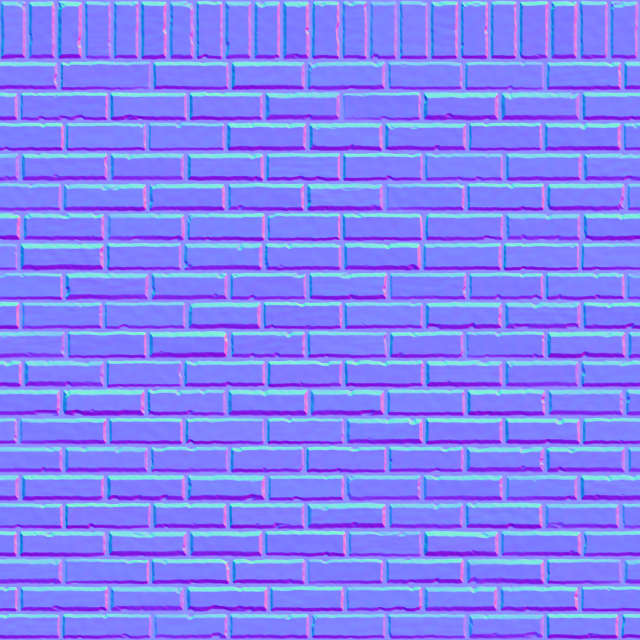
A WebGL 1 fragment shader for this texture map:

```glsl
precision highp float;
// Tangent-space normal map of a worn brick wall with a soldier course on top.

uniform vec2 u_resolution;

const float COURSES = 20.0;          // running courses below the soldier course
const float STRETCHERS = 8.0;        // bricks across a running course
const float SOLDIERS = 22.0;         // upright bricks across the top
const float SOLDIER_HEIGHT = 0.0945;
const float TAPER = 0.063;           // courses get lower towards the ground
const float HALF_JOINT = 0.0019;
const float CORNER = 0.0050;
const vec2 BEVEL_WIDTH = vec2(0.0052, 0.0092);  // narrowest, widest
const vec2 BEVEL_SLOPE = vec2(0.65, 1.25);      // shallowest, steepest
const float END_SHARPNESS = 1.35;    // bevels are narrower at the brick ends
const float END_STRENGTH = 0.62;
const float JOINT_JITTER = 0.07;
const float FACE_TILT = 0.04;
const float GRAIN = 0.0005;
const float SAMPLE_STEP = 0.0010;
const float MORTAR_LIGHT = 0.06;
const float PI = 3.14159265;

float hash(vec2 p) {
  return fract(sin(dot(p, vec2(127.1, 311.7))) * 43758.5453);
}

vec2 gradientAt(vec2 cell, vec2 period) {
  float a = 2.0 * PI * hash(mod(cell, period) + 0.37);
  return vec2(cos(a), sin(a));
}

// Gradient noise that tiles over the unit square.
float noise(vec2 uv, vec2 period) {
  vec2 p = uv * period;
  vec2 i = floor(p);
  vec2 f = p - i;
  vec2 w = f * f * f * (f * (f * 6.0 - 15.0) + 10.0);
  vec2 e = vec2(1.0, 0.0);
  float a = dot(gradientAt(i, period), f);
  float b = dot(gradientAt(i + e.xy, period), f - e.xy);
  float c = dot(gradientAt(i + e.yx, period), f - e.yx);
  float d = dot(gradientAt(i + e.xx, period), f - e.xx);
  return mix(mix(a, b, w.x), mix(c, d, w.x), w.y);
}

// Depth below the top of the canvas at which a course starts.
float courseTop(float row) {
  if (row < 0.0) return 0.0;
  float n = row / COURSES;
  return SOLDIER_HEIGHT + (1.0 - SOLDIER_HEIGHT) * n * (1.0 + TAPER - TAPER * n);
}

float courseAt(float depth) {
  if (depth < SOLDIER_HEIGHT) return -1.0;
  float v = (depth - SOLDIER_HEIGHT) / (1.0 - SOLDIER_HEIGHT);
  float b = 1.0 + TAPER;
  return floor(COURSES * (b - sqrt(max(b * b - 4.0 * TAPER * v, 0.0))) / (2.0 * TAPER));
}

// Half-brick bond, slipping once between the sixth and seventh courses.
float bondShift(float row) {
  if (row < 0.0) return 0.0;
  return mix(0.82, 0.29, mod(row + step(5.5, row), 2.0));
}

// Horizontal place of the joint before brick k.
float jointX(float row, float k, float count) {
  float jitter = JOINT_JITTER * (hash(vec2(mod(k, count), row + 3.0)) - 0.5);
  if (row < 0.0) return (k + jitter - 0.31 * abs(sin(PI * k / count))) / count;
  float bend = (row - 8.0) / 11.0;
  float drift = (0.09 - 0.023 * mod(k - 1.0, count)) * mix(0.3, 1.0, bend * bend);
  return (k + bondShift(row) + drift + jitter) / count;
}

float wallHeight(vec2 uv) {
  float depth = fract(1.0 - uv.y);
  float row = courseAt(depth);
  float count = row < 0.0 ? SOLDIERS : STRETCHERS;
  float top = courseTop(row);
  float bottom = courseTop(row + 1.0);
  float nearest = floor(uv.x * count - bondShift(row));

  // Ragged edges and chips
  float wear = 0.0016 * noise(uv, vec2(26.0)) + 0.0012 * noise(uv, vec2(95.0))
             + 0.0030 * smoothstep(0.25, 0.55, noise(uv, vec2(52.0)));
  float scratches = noise(uv, vec2(34.0, 120.0));

  float h = 0.0;
  for (int i = -1; i <= 1; i++) {
    float k = nearest + float(i);
    vec2 id = vec2(mod(k, count), row + 40.0);
    float left = jointX(row, k, count);
    float right = jointX(row, k + 1.0, count);
    vec2 local = vec2(uv.x - 0.5 * (left + right), depth - 0.5 * (top + bottom));
    vec2 halfSize = 0.5 * vec2(right - left, bottom - top) - HALF_JOINT;

    // Rounded box with a bevel of its own width and steepness
    vec2 q = (abs(local) - halfSize) * vec2(END_SHARPNESS, 1.0) + CORNER;
    float d = length(max(q, 0.0)) + min(max(q.x, q.y), 0.0) - CORNER + wear;
    float width = mix(BEVEL_WIDTH.x, BEVEL_WIDTH.y, hash(id));
    float rise = width * mix(BEVEL_SLOPE.x, BEVEL_SLOPE.y, hash(id + 11.3));
    vec2 tilt = FACE_TILT * (vec2(hash(id + 23.7), hash(id + 31.9)) * 2.0 - 1.0);
    float rough = GRAIN * pow(hash(id + 47.1), 3.0) * scratches;
    h = max(h, smoothstep(0.0, width, -d) * (rise + dot(local, tilt) + rough));
  }
  return h + GRAIN * noise(uv, vec2(64.0));
}

void main() {
  vec2 uv = gl_FragCoord.xy / u_resolution;
  vec2 e = vec2(SAMPLE_STEP, 0.0);
  vec2 slope = vec2(wallHeight(uv + e.xy) - wallHeight(uv - e.xy),
                    wallHeight(uv + e.yx) - wallHeight(uv - e.yx)) / (2.0 * SAMPLE_STEP);
  vec3 n = normalize(vec3(-slope * vec2(END_STRENGTH, 1.0), 1.0));

  // Lifted blue keeps steep bevels bright; mortar is slightly paler
  vec3 color = 0.5 + 0.5 * vec3(n.xy, sqrt(n.z));
  float mortar = 1.0 - smoothstep(0.0, 0.0020, wallHeight(uv));
  color.rg += MORTAR_LIGHT * mortar;
  gl_FragColor = vec4(color, 1.0);
}
```
